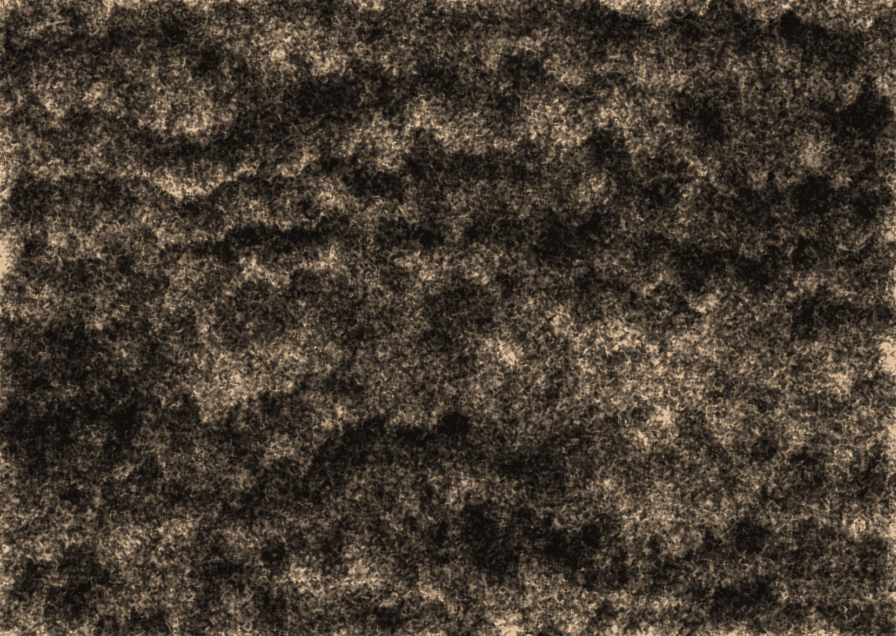
Write a Shadertoy shader that draws this texture.

```glsl
float hash(vec2 p) {
    vec3 q = fract(p.xyx * 0.1031);
    q += dot(q, q.yzx + 33.33);
    return fract((q.x + q.y) * q.z);
}

float noise(vec2 p) {
    vec2 cell = floor(p), f = fract(p);
    f = f * f * (3.0 - 2.0 * f);
    float low = mix(hash(cell), hash(cell + vec2(1, 0)), f.x);
    float high = mix(hash(cell + vec2(0, 1)), hash(cell + vec2(1, 1)), f.x);
    return mix(low, high, f.y);
}

float fbm(vec2 p) {
    float sum = 0.0, weight = 0.533;
    for (int i = 0; i < 4; i++) {
        sum += weight * noise(p);
        p = mat2(1.6, 1.2, -1.2, 1.6) * p + 17.3;
        weight *= 0.5;
    }
    return sum;
}

// Ragged dark tufts scattered on a jittered grid
float tufts(vec2 p) {
    vec2 cell = floor(p);
    float cover = 0.0;
    for (int y = -1; y <= 1; y++)
    for (int x = -1; x <= 1; x++) {
        vec2 id = cell + vec2(x, y);
        vec2 centre = id + vec2(hash(id), hash(id + 41.7));
        float reach = 0.45 + 0.35 * hash(id + 83.1);
        float body = 1.0 - smoothstep(0.15, reach, length(p - centre));
        cover = max(cover, body * (0.4 + 0.6 * hash(id + 12.9)));
    }
    return cover;
}

// Wavy rows: pale haze above jagged tops, darkening upwards
float haze(vec2 p) {
    float sway = 2.6 * fbm(p * vec2(1.4, 2.4) + 5.0);
    float tops = 1.1 * fbm(p * vec2(21.0, 9.0) + 31.0);
    float f = fract(p.y * 8.5 + sway - tops);
    return smoothstep(0.0, 0.16, f) * (1.0 - smoothstep(0.1, 0.95, f));
}

void mainImage(out vec4 fragColor, in vec2 fragCoord) {
    vec2 p = fragCoord / iResolution.y;
    float aspect = iResolution.x / iResolution.y;
    mat2 turn = mat2(0.8, 0.6, -0.6, 0.8);

    // Broad bands, rows and clumps
    float tone = 3.2 * (fbm(p * vec2(2.0, 7.5) + 9.0) - 0.5);
    float rowStrength = 0.6 + 1.6 * noise(p * vec2(2.5, 6.0) + 60.0);
    tone += rowStrength * (haze(p) - 0.4);
    tone += 2.8 * (fbm(p * vec2(25.0, 20.0) + 3.0) - 0.5);
    vec2 fray = vec2(noise(p * 95.0), noise(p * 95.0 + 50.0)) - 0.5;
    tone -= 1.1 * (tufts(p * vec2(21.0, 17.0) + 0.7 * fray) - 0.33);

    // Curled fibres and stippled grain
    float curl = noise(turn * p * 62.0 + 2.2 * fray);
    float strand = 1.0 - smoothstep(0.0, 0.16, abs(curl - 0.5));
    tone += 0.65 * (strand - 0.4);
    tone += 1.8 * (noise(turn * p * 165.0 + fray) - 0.5);
    tone += 2.1 * (noise(p * turn * 290.0 + 7.0) - 0.5);

    // Worn pale border
    vec2 margin = min(p, vec2(aspect, 1.0) - p);
    float edge = min(margin.x, margin.y);
    tone += 2.6 * exp(-edge / 0.016) * fbm(p * 9.0 + 70.0);

    // Skewed brightness curve in warm sepia
    tone = clamp(tone, -1.9, 3.0);
    float light = exp(-1.67 + 0.58 * tone - 0.04 * tone * tone);
    vec3 sepia = mix(vec3(1.2, 1.0, 0.87), vec3(1.17, 1.0, 0.81), smoothstep(0.06, 0.18, light));
    fragColor = vec4(light * sepia, 1.0);
}
```
